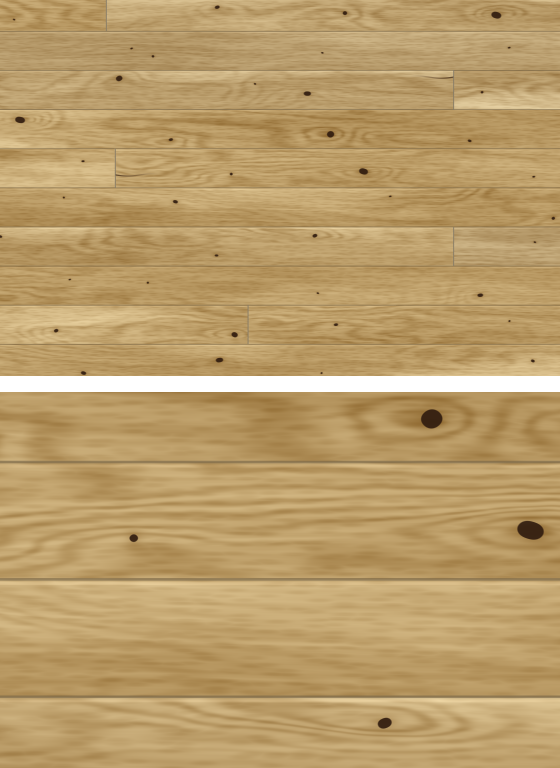
Top, the full canvas; bottom, a detail of the centre.
Write a Shadertoy shader that draws this texture.

```glsl
// Oak plank floor: long staggered boards with flowing grain, pale sapwood and dark knots.

float hash(float n) { return fract(sin(n * 127.1) * 4375.85); }

vec2 hash2(vec2 p) {
    return fract(sin(vec2(dot(p, vec2(127.1, 311.7)), dot(p, vec2(269.5, 183.3)))) * 4375.85);
}

// Layered sines, each turned and bent by the one before; roughly -1 to 1
float waves(vec2 p) {
    float sum = 0.0, amp = 0.5;
    for (int i = 0; i < 4; i++) {
        p = mat2(0.6, 0.8, -0.8, 0.6) * p + 2.3;
        float s = sin(p.x + 1.6 * sin(0.8 * p.y));
        sum += amp * s;
        p = p * 1.75 + 0.5 * s;
        amp *= 0.5;
    }
    return sum;
}

// Cellular noise: distance to the nearest scattered point
float cells(vec2 p) {
    vec2 cell = floor(p);
    float nearest = 2.0;
    for (int y = -1; y <= 1; y++)
    for (int x = -1; x <= 1; x++) {
        vec2 c = cell + vec2(x, y);
        nearest = min(nearest, length(c + hash2(c) - p));
    }
    return nearest;
}

// Coverage of a line of the given half width, correct below one pixel
float line(float dist, float halfWidth, float pixel) {
    return clamp((halfWidth - abs(dist)) / pixel + 0.5, 0.0, 1.0);
}

void mainImage(out vec4 fragColor, in vec2 fragCoord) {
    // One unit is one board height; rows count downward from the top
    vec2 uv = fragCoord / iResolution.xy;
    vec2 q = vec2(uv.x * 14.25, (1.0 - uv.y) * 9.61 + 0.2);
    float pixel = 9.61 / iResolution.y;
    float row = floor(q.y), v = q.y - row;

    // Every second row has one butt joint
    float joints[5] = float[5](0.19, 0.81, 0.206, 0.81, 0.443);
    bool jointed = mod(row, 2.0) < 0.5;
    float joint = jointed ? 14.25 * joints[clamp(int(row) / 2, 0, 4)] : -9.0;
    float board = row * 2.0 + step(joint, q.x) + 3.0;
    vec2 shift = 40.0 * vec2(hash(board), hash(board + 31.0));
    vec2 along = vec2(q.x, v);

    // Knots bend the grain, darken their surroundings and leave a dark core
    float bend = 0.0, halo = 0.0, core = 0.0;
    for (int i = 0; i < 4; i++) {
        float seed = board * 7.3 + float(i) * 1.9;
        vec2 knot = vec2((float(i) + hash(seed)) * 3.56, 0.2 + 0.6 * hash(seed + 5.0));
        float size = mix(0.022, 0.105, pow(hash(seed + 11.0), 2.5));
        vec2 d = along - knot;
        float r = length(d * vec2(0.85, 1.15)) * (1.0 + 0.1 * sin(atan(d.y, d.x) * 2.0 + seed));
        bend += size * 6.0 * exp(-dot(d * vec2(0.9, 2.8), d * vec2(0.9, 2.8)) * 2.5);
        halo += exp(-r * r / (size * size * 3.5));
        core = max(core, 1.0 - smoothstep(size - 0.8 * pixel, size + 0.8 * pixel, r));
    }

    // Growth rings are contours of a stretched height field
    float height = 0.8 * waves(along * vec2(0.32, 1.7) + shift)
                 + 0.07 * waves(along * vec2(1.8, 8.0) + shift.yx)
                 + (hash(board + 17.0) - 0.3) * v + bend;
    float phase = height * 36.0;
    float ringFade = 1.0 - smoothstep(1.0, 2.8, fwidth(phase));
    float ring = pow(0.5 + 0.5 * sin(phase + 0.6 * sin(phase * 0.37)), 1.6) - 0.41;
    float figure = smoothstep(-0.3, 0.5, waves(along * vec2(0.22, 1.2) + shift.yx + 9.0));

    // Fine fibres, short pores and long streaks run along the board
    float fibre = waves(vec2(q.x * 1.2, v * 42.0 + 7.0 * height) + shift);
    float streak = waves(vec2(q.x * 0.25, v * 9.0 + 4.0 * height) + shift.yx);
    float pores = 1.0 - smoothstep(0.08, 0.5, cells(vec2(q.x * 3.0, v * 17.0 + 1.5 * height) + shift));

    // Broad tone: board shade, slow shading and pale sapwood following the grain
    float broad = waves(along * vec2(0.3, 1.6) + shift + 21.0);
    float sapwood = smoothstep(0.1, 0.7, waves(vec2(q.x * 0.2, v * 1.5 + 0.4 * height) + shift.yx + 4.0));
    float tone = 0.41 + 0.18 * (hash(board + 3.0) - 0.5) + 0.2 * broad + 0.45 * sapwood;
    tone -= ring * ringFade * mix(0.1, 0.36, figure) * (1.0 - 0.7 * sapwood);
    tone += 0.12 * fibre + 0.11 * streak - 0.13 * pores - 0.3 * min(halo, 1.0);

    vec3 color = mix(vec3(0.63, 0.49, 0.27), vec3(0.87, 0.77, 0.57), clamp(tone, -0.5, 1.15));
    color += vec3(-0.005, 0.01, 0.035) * smoothstep(0.4, 0.9, hash(board + 23.0));
    color = mix(color, vec3(0.19, 0.11, 0.06), 0.92 * core);

    // Drying cracks taper away from two of the joints
    float reach = (q.x - joint) * (row - 3.0);
    if (jointed && abs(row - 3.0) < 1.5 && reach > 0.0 && reach < 1.1) {
        float crackY = 0.17 + 0.5 * (row - 2.0) * 0.5 + 0.03 * sin(reach * 5.0);
        color = mix(color, vec3(0.27, 0.17, 0.09), 0.8 * (1.0 - reach / 1.1) * line(v - crackY, 0.016, pixel));
    }

    // Thin seams with a faint light bevel below, and greyer butt joints
    float seam = line(min(v, 1.0 - v), 0.011, pixel);
    color += 0.05 * line(v - 0.035, 0.012, pixel);
    color = mix(color, vec3(0.47, 0.40, 0.28), 0.65 * seam);
    color = mix(color, vec3(0.52, 0.48, 0.40), 0.8 * line(q.x - joint, 0.014, pixel));

    fragColor = vec4(clamp(color, 0.0, 1.0), 1.0);
}
```
